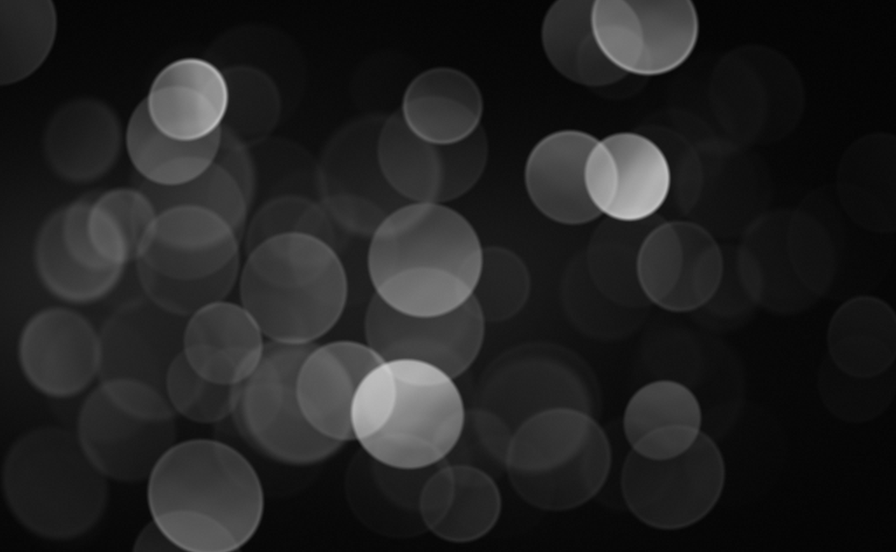
Write a Shadertoy shader that draws this background.

```glsl
#define BRIGHT_COUNT 14
#define FAINT_COUNT 58
#define BRIGHT_PEAK 0.58
#define BRIGHT_DECAY 0.145
#define COMPANION_SHARE 0.42
#define FAINT_PEAK 0.12
#define EDGE_SOFTNESS 0.005
#define RIM_GAIN 0.45
#define LENS_SQUASH 0.14
#define GLOW_CENTER vec2(0.36, 0.46)
#define GLOW_SIZE vec2(0.42, 0.35)
#define GRAIN 0.008

vec3 hash3(float n) {
    vec3 q = fract(n * vec3(0.1031, 0.1130, 0.0973));
    q += dot(q, q.yzx + 33.33);
    return fract((q.xxy + q.yzz) * q.zyx);
}

// Hazy region that lights the scene, with a second lobe at the left border
float glow(vec2 uv) {
    vec2 q = (uv - GLOW_CENTER) / GLOW_SIZE;
    vec2 side = (uv - vec2(0.03, 0.52)) / vec2(0.16, 0.2);
    return exp(-dot(q, q)) + 0.6 * exp(-dot(side, side));
}

// Out-of-focus light: shaded fill plus a thin rim, bright on one side
float bokeh(vec2 p, vec2 center, vec2 lensCenter, float radius, float soft, vec3 rnd) {
    vec2 d = p - center;
    vec2 offAxis = center - lensCenter;
    vec2 axis = offAxis / max(length(offAxis), 0.001);
    d += axis * dot(d, axis) * LENS_SQUASH * length(offAxis);

    float dist = length(d) - radius;
    float angle = 6.2832 * rnd.x;
    float slope = dot(d, vec2(cos(angle), sin(angle))) / radius;
    float shade = mix(0.6, 1.15, smoothstep(-0.8, 0.7, slope));
    shade += 0.03 * sin(slope * 9.0 + rnd.y * 6.0) * sin(d.x * 55.0 + rnd.z * 6.0);

    float fill = 1.0 - smoothstep(-soft, soft, dist);
    float ring = (dist + soft) / (0.8 * soft);
    float rim = exp(-ring * ring) * mix(0.35, 1.0, smoothstep(-0.8, 0.8, slope));
    return fill * shade + RIM_GAIN * rnd.y * rim;
}

float screenBlend(float base, float light) {
    return base + light * (1.0 - base);
}

void mainImage(out vec4 fragColor, in vec2 fragCoord) {
    vec2 uv = fragCoord / iResolution.xy;
    vec2 aspect = vec2(iResolution.x / iResolution.y, 1.0);
    vec2 p = uv * aspect;
    vec2 lensCenter = 0.5 * aspect;
    float soft = max(EDGE_SOFTNESS, 1.0 / iResolution.y);

    // Ambient haze
    float haze = 0.8 + 0.12 * sin(p.x * 7.0 + 2.0 * sin(p.y * 5.0)) + 0.1 * sin(p.y * 9.0 - p.x * 4.0);
    float light = 0.018 + 0.105 * glow(uv) * haze;

    // Faint overlapping discs, denser and stronger inside the haze
    for (int i = 0; i < FAINT_COUNT; i++) {
        vec3 place = hash3(float(i) + 41.0);
        vec3 look = hash3(float(i) + 173.0);
        vec2 spot = mix(place.xy, GLOW_CENTER, 0.15);
        float radius = mix(0.065, 0.12, place.z);
        float strength = 0.02 + FAINT_PEAK * look.z * look.z;
        strength *= mix(0.18, 1.1, min(glow(spot), 1.2));
        float disc = bokeh(p, spot * aspect, lensCenter, radius, soft * mix(1.0, 2.6, look.x), look);
        light = screenBlend(light, strength * disc);
    }

    // Bright discs, evenly spread and fading by rank, dark at the right border
    for (int i = 0; i < BRIGHT_COUNT; i++) {
        float rank = float(i);
        vec2 place = fract(vec2(0.70, 0.68) + rank * vec2(0.7549, 0.5698));
        vec3 look = hash3(rank + 307.0);
        float radius = mix(0.072, 0.114, look.z);
        float strength = BRIGHT_PEAK * exp(-BRIGHT_DECAY * rank);
        strength *= mix(1.0, 0.12, smoothstep(0.85, 0.95, place.x));
        vec2 center = place * aspect;
        light = screenBlend(light, strength * bokeh(p, center, lensCenter, radius, soft, look));

        // Dimmer companion overlapping its lower or left side
        vec3 other = hash3(rank + 523.0);
        float turn = mix(2.6, 5.2, other.x);
        vec2 shift = vec2(cos(turn), sin(turn)) * radius * mix(0.9, 1.6, other.y);
        float size = mix(0.072, 0.11, other.z);
        float disc = bokeh(p, center + shift, lensCenter, size, soft, other);
        light = screenBlend(light, COMPANION_SHARE * strength * disc);
    }

    // Fine film grain
    vec2 cell = floor(p * 316.0);
    light += GRAIN * (hash3(cell.x + cell.y * 517.0).x - 0.5);

    fragColor = vec4(vec3(clamp(light, 0.0, 1.0)), 1.0);
}
```
